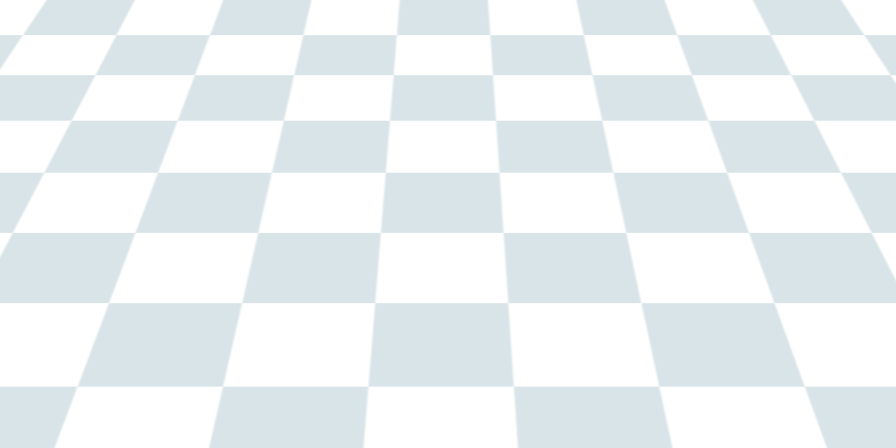
Write a WebGL 2 fragment shader that draws this pattern.

```glsl
#version 300 es
precision highp float;

uniform vec2 u_resolution;
out vec4 fragColor;

const vec3 WHITE = vec3(1.0);
const vec3 PALE_BLUE = vec3(0.851, 0.896, 0.912);

const float HORIZON = 2.3333;      // height of the vanishing line, in canvas heights
const float TILE_WIDTH = 0.1478;   // tile width per unit of drop below the horizon
const float ROW_STEP = 0.04216;    // inverse-drop interval between rows
const vec2 TILE_OFFSET = vec2(0.453, 0.80);
const float SIDE_SOFTNESS = 0.0045;

// Signed square wave: +1 on even cells, -1 on odd cells, with a soft crossing.
float softStripe(float coord, float halfWidth) {
    float signedDistance = abs(mod(coord - 0.5, 2.0) - 1.0) - 0.5;
    return 2.0 * smoothstep(-halfWidth, halfWidth, signedDistance) - 1.0;
}

// Perspective projection of a canvas point onto the floor, in tile units.
vec2 floorTiles(vec2 point, float drop) {
    return vec2(point.x / (TILE_WIDTH * drop), 1.0 / (ROW_STEP * drop)) - TILE_OFFSET;
}

void main() {
    vec2 point = vec2(gl_FragCoord.x - 0.5 * u_resolution.x, gl_FragCoord.y) / u_resolution.y;
    float drop = HORIZON - point.y;
    vec2 tile = floorTiles(point, drop);

    // Soft tile sides, crisp row boundaries
    float pixel = 1.0 / u_resolution.y;
    float columnBlur = max(SIDE_SOFTNESS, 0.7 * pixel) / (TILE_WIDTH * drop);
    float rowBlur = 0.6 * pixel / (ROW_STEP * drop * drop);

    // Checker from the product of both stripe signs
    float checker = softStripe(tile.x, columnBlur) * softStripe(tile.y, rowBlur);
    fragColor = vec4(mix(PALE_BLUE, WHITE, 0.5 + 0.5 * checker), 1.0);
}
```
